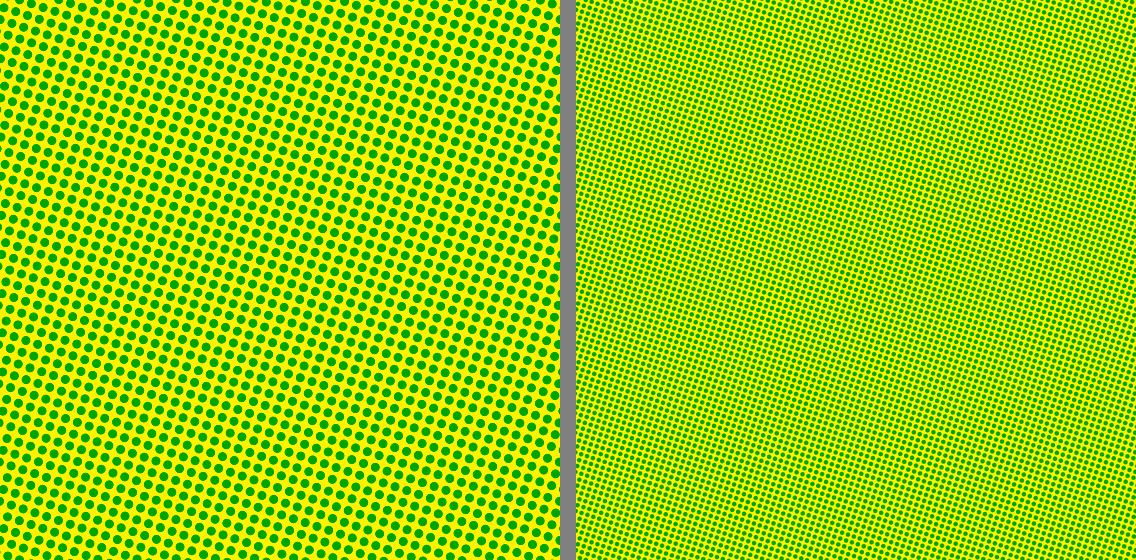
Left: one tile. Right: repeated 2 by 2.
Write a three.js fragment shader that draws this pattern.

```glsl
// Green round dots on a tilted square lattice over flat yellow.
#define STEPS_LONG 43.0
#define STEPS_SHORT 14.0
#define DOT_RADIUS 0.36
#define EDGE_PIXELS 1.0
#define PAPER vec3(1.0, 0.95, 0.0)
#define INK vec3(-0.2, 0.65, 0.0) // red below zero keeps the dot rim a pure green

varying vec2 vUv;

// Whole-number lattice steps along each side make the tilted grid wrap.
vec2 latticeCoords(vec2 p) {
  return vec2(STEPS_LONG * p.x - STEPS_SHORT * p.y,
              STEPS_SHORT * p.x + STEPS_LONG * p.y);
}

// Signed distance to the dot centred in each cell, in cell units.
float dotDistance(vec2 cell) {
  return length(fract(cell) - 0.5) - DOT_RADIUS;
}

void main() {
  vec2 cell = latticeCoords(vUv);

  // Pixel size in cell units, taken before fract so it has no jumps.
  float pixel = length(vec2(dFdx(cell.x), dFdy(cell.x)));
  float halfEdge = 0.5 * EDGE_PIXELS * pixel;

  float paperAmount = smoothstep(-halfEdge, halfEdge, dotDistance(cell));
  vec3 color = clamp(mix(INK, PAPER, paperAmount), 0.0, 1.0);
  gl_FragColor = vec4(color, 1.0);
}
```
